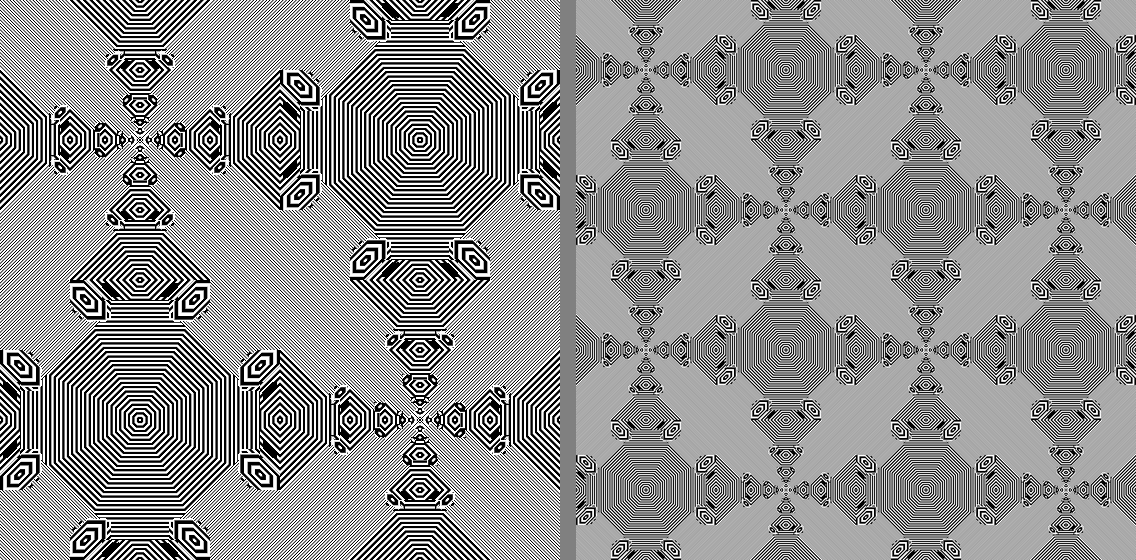
Left: one tile. Right: repeated 2 by 2.
This pattern is drawn by a Shadertoy shader. Its source:

```glsl
// Black and white octagonal ring mazes on a wrapping checkerboard lattice.
// Each lattice node is folded into one octant; octagons halve in size toward it,
// with knotted corners, over fine diagonal stripes that run around the large octagons.

const float UNIT = 1.0 / 512.0;               // canvas share of one line step
const float AXIS_RINGS = 1.0 / (4.0 * UNIT);  // rings per canvas along an axis
const float DIAG_RINGS = 1.0 / (6.0 * UNIT);  // rings per canvas in |x|+|y|
const float FINE_STRIPES = 1.0 / (3.0 * UNIT);
const float RING_INK = 0.5;                   // black share of a ring
const float FINE_INK = 1.0 / 3.0;             // black share of a fine stripe
const float FINE_SHIFT = 1.0 / 6.0;           // centres the ink on a line step
const float SOFTNESS = 0.55;                  // edge width in output pixels
const int OCTAVES = 7;                        // halvings toward a node
const vec2 NODE = vec2(0.25, 0.75);
// Join layout, in octagon radii
const vec2 KNOT_OUTER = vec2(0.28, 0.78);
const vec2 KNOT_INNER = vec2(0.47, 0.52);
const float KNOT_REACH = 0.27;
const float KNOT_STRETCH = 0.6;               // lower is longer
const float CORE_WIDTH = 0.28;
const float JOIN_WIDTH = 0.6;

// Stripe description: x = phase, y = black share, z = phase slope.
vec3 ringStripe(float phase) {
    return vec3(phase, RING_INK, AXIS_RINGS);
}

float hexRings(vec2 d) {
    return max(d.x * AXIS_RINGS, (d.x + d.y) * DIAG_RINGS);
}

float octRings(vec2 d) {
    return max(hexRings(d), d.y * AXIS_RINGS);
}

// Hexagons stretched along the falling diagonal
float knotRings(vec2 q) {
    return max(abs(q.x + q.y) * DIAG_RINGS, max(abs(q.x), abs(q.y)) * AXIS_RINGS * KNOT_STRETCH);
}

// Nested strokes with a few loose dots outside, and a smaller knot inside
vec3 knotStripe(vec3 base, vec2 d, float radius) {
    vec2 n = d / radius;
    vec2 q = d - KNOT_OUTER * radius;
    float outer = knotRings(q);
    float reach = max(1.0, round(radius * DIAG_RINGS * KNOT_REACH));
    if (outer < reach) return ringStripe(outer);
    if (n.x + n.y < 1.0) {
        bool inner = n.x > CORE_WIDTH;
        return ringStripe(inner ? knotRings(d - KNOT_INNER * radius) : hexRings(d));
    }
    float dots = smoothstep(0.2, 0.6, cos((q.x - q.y) * DIAG_RINGS * 3.1415927));
    bool fringe = outer < reach + 0.8 && q.x + q.y > 0.0;
    return fringe && dots > 0.0 ? vec3(outer - reach, RING_INK * dots, AXIS_RINGS) : base;
}

// Side of an octagon that faces its larger neighbour
vec3 joinStripe(vec3 base, vec2 d, float radius, float parentCentre, float u) {
    vec2 n = d / radius;
    float knotStart = n.x < CORE_WIDTH ? 0.54 : 0.42;
    if (n.y > knotStart) return knotStripe(base, d, radius);
    if (n.x > CORE_WIDTH)
        return ringStripe(octRings(vec2(abs(parentCentre - u), d.y)));
    // Solid crescent lobes around the core rings
    float slant = n.x + n.y;
    bool lobe = slant > 0.5 && slant < 0.65 && n.x > 0.04 && n.x < 0.25;
    return lobe ? vec3(0.5, 2.0, AXIS_RINGS) : ringStripe(hexRings(d));
}

float inkCoverage(vec3 stripe) {
    float edge = 0.5 * stripe.y - abs(fract(stripe.x) - 0.5);
    float width = stripe.z * SOFTNESS / min(iResolution.x, iResolution.y);
    return clamp(edge / width + 0.5, 0.0, 1.0);
}

void mainImage(out vec4 fragColor, in vec2 fragCoord) {
    // Wrap onto the diagonal lattice, then fold into one octant
    vec2 p = fragCoord / iResolution.xy - NODE;
    vec2 diagonal = fract(vec2(p.x + p.y, p.x - p.y) + 0.5) - 0.5;
    vec2 local = abs(0.5 * vec2(diagonal.x + diagonal.y, diagonal.x - diagonal.y));
    float u = max(local.x, local.y);
    float v = min(local.x, local.y);

    // Fine stripes
    vec3 stripe = vec3((0.5 - u + v) * FINE_STRIPES + FINE_SHIFT,
                       FINE_INK, FINE_STRIPES * 1.4142);

    // Octagons, each half the size of the previous one, ending on a white ring
    float centre = 0.5;
    for (int k = 0; k < OCTAVES; k++) {
        float radius = 0.5 * centre;
        vec2 d = vec2(abs(u - centre), v);
        if (k > 0 && u >= centre) {
            if (d.x < JOIN_WIDTH * radius && v < radius)
                stripe = joinStripe(stripe, d, radius, 2.0 * centre, u);
        } else if ((d.x + d.y) * DIAG_RINGS < round(radius * DIAG_RINGS) + 0.08) {
            stripe = ringStripe(k == 0 ? octRings(d) : hexRings(d));
        }
        centre *= 0.5;
    }

    fragColor = vec4(vec3(1.0 - inkCoverage(stripe)), 1.0);
}
```
